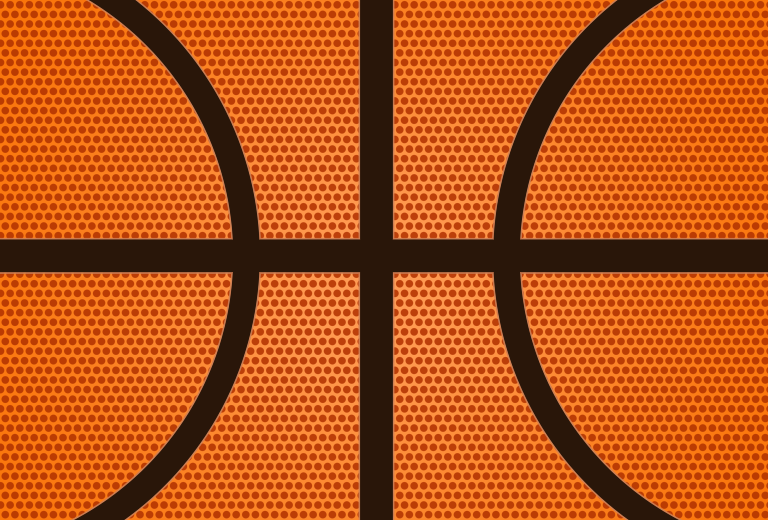
Write a WebGL 1 fragment shader that draws this texture.

```glsl
precision highp float;

uniform vec2 u_resolution;

// Signed distance to the crossing straight bands and the two mirrored arcs
float seamDistance(vec2 fromCross) {
  vec2 mirrored = abs(fromCross);
  float bars = min(mirrored.x, mirrored.y) - 0.0315;
  float arcs = abs(length(mirrored - vec2(0.850, 0.0)) - 0.600) - 0.0255;
  return min(bars, arcs);
}

// Signed distance to the nearest dot of a staggered grid
float dotDistance(vec2 p) {
  vec2 cell = (p - vec2(0.5097, 0.4543)) / 0.0185;
  float row = floor(cell.y + 0.5);
  cell.x += 0.5 * mod(row, 2.0);
  vec2 local = fract(cell + 0.5) - 0.5;
  return length(local) * 0.0185 - 0.0073;
}

void main() {
  vec2 p = gl_FragCoord.xy / u_resolution.y;
  float pixel = 1.0 / u_resolution.y;
  vec2 fromCross = p - vec2(0.724, 0.508);

  // Warm glow around the crossing, fading towards the sides
  float glow = exp(-3.6 * dot(fromCross + vec2(0.0, 0.05), fromCross + vec2(0.0, 0.05)));
  vec3 ground = mix(vec3(0.98, 0.45, 0.02), vec3(1.0, 0.61, 0.33), glow);
  vec3 pebble = mix(vec3(0.73, 0.23, 0.005), vec3(0.74, 0.25, 0.045), glow);

  // Dotted surface
  float dots = 1.0 - smoothstep(-0.7 * pixel, 0.7 * pixel, dotDistance(p));
  vec3 color = mix(ground, pebble, dots);

  // Dark seams with a thin pale rim
  float seam = seamDistance(fromCross);
  float rim = 1.0 - smoothstep(-0.6 * pixel, 0.6 * pixel, seam - 0.003);
  float band = 1.0 - smoothstep(-0.6 * pixel, 0.6 * pixel, seam);
  color = mix(color, vec3(0.80, 0.50, 0.34), rim * 0.9);
  color = mix(color, vec3(0.16, 0.085, 0.035), band);

  gl_FragColor = vec4(color, 1.0);
}
```
